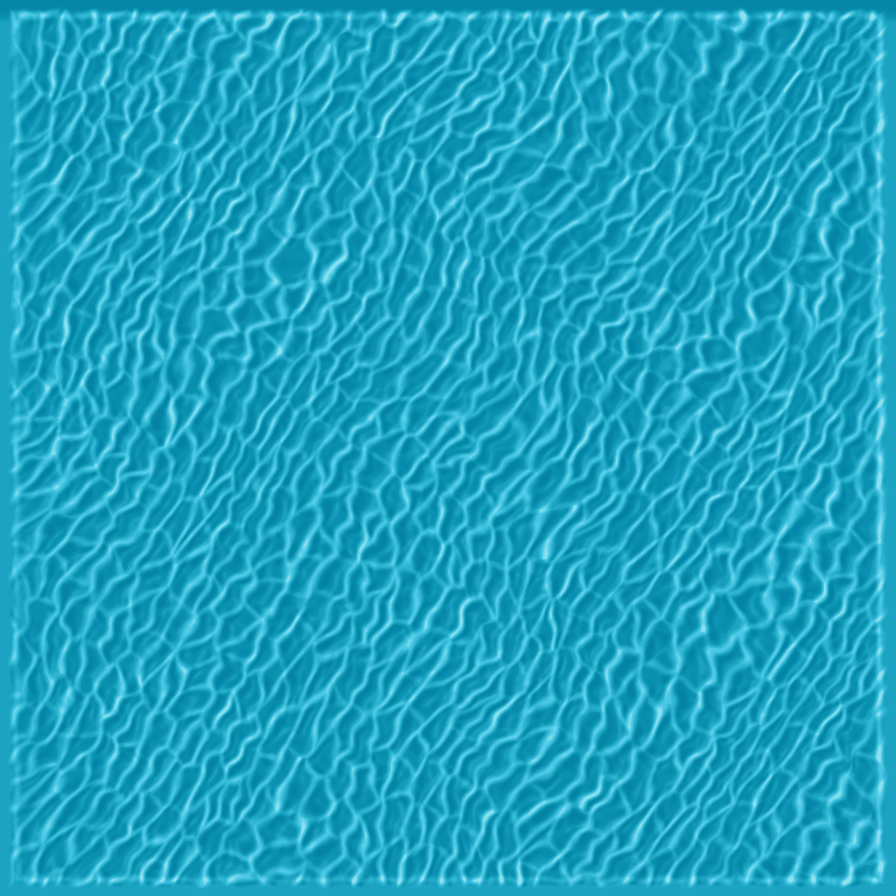
Reproduce this texture procedurally as a three.js fragment shader.

```glsl
// Rippled turquoise relief: slanted, branching light ridges inside a soft embossed rim.
varying vec2 vUv;

#define LEAN 1.07                      // ridge direction in radians
#define CELL_SIZE vec2(0.0235, 0.047)  // across and along the ridges
#define FINE_SCALE 0.62                // size of the faint mesh relative to the main one
#define RIDGE_WIDTH 0.0037
#define RIDGE_GAIN 0.72
#define FINE_GAIN 0.22
#define SHADOW_GAIN 0.17
#define BASE_TONE 0.26
#define JITTER 0.88
#define RIM_INSET 0.018

vec2 hash2(vec2 p) {
  vec2 k = vec2(dot(p, vec2(127.1, 311.7)), dot(p, vec2(269.5, 183.3)));
  return fract(sin(k) * 43758.5453);
}

vec2 cellPoint(vec2 id) {
  return id + 0.5 + JITTER * (hash2(id) - 0.5);
}

// Layered sines: broad swings of direction, then small wobbles.
vec2 warp(vec2 p) {
  vec2 swing = vec2(sin(p.y * 19.0 + 2.0 * sin(p.x * 11.0)),
                    sin(p.x * 17.0 + 2.0 * sin(p.y * 9.0 + 1.0)));
  vec2 wobble = vec2(sin(p.y * 150.0 + 3.0 * sin(p.x * 47.0)),
                     sin(p.x * 130.0 + 3.0 * sin(p.y * 39.0)));
  return p + 0.012 * swing + 0.0024 * wobble;
}

float mottle(vec2 p) {
  float a = sin(p.x * 210.0 + 2.5 * sin(p.y * 83.0));
  float b = sin(p.y * 170.0 + 2.5 * sin(p.x * 97.0));
  return a * b;
}

// Stretched cellular borders: x is the lit ridge, y the shadow on its right side.
vec2 ridges(vec2 p, vec2 size) {
  vec2 q = p / size;
  vec2 home = floor(q), nearest = home;
  float best = 1e3;
  for (int j = -1; j <= 1; j++)
  for (int i = -1; i <= 1; i++) {
    vec2 id = floor(q) + vec2(float(i), float(j));
    vec2 r = cellPoint(id) - q;
    float d = dot(r, r);
    if (d < best) { best = d; home = id; nearest = r; }
  }
  vec2 relief = vec2(0.0);
  for (int j = -1; j <= 1; j++)
  for (int i = -1; i <= 1; i++) {
    if (i == 0 && j == 0) continue;
    vec2 id = home + vec2(float(i), float(j));
    vec2 r = cellPoint(id) - q;
    vec2 n = normalize(r - nearest);
    vec2 slope = n / size;
    float d = dot(0.5 * (r + nearest), n) / length(slope);
    float across = normalize(slope).x;
    float strength = mix(0.4, 1.0, across * across);
    strength *= 0.65 + 0.35 * hash2(home + id + 0.5).x;
    float lit = d / RIDGE_WIDTH;
    float dim = (d - 0.0065) / 0.004;
    relief = max(relief, vec2(strength * exp(-lit * lit),
                              max(0.0, -across) * exp(-dim * dim)));
  }
  return relief;
}

float surfaceTone(vec2 uv) {
  vec2 w = warp(uv);
  float c = cos(LEAN), s = sin(LEAN);
  vec2 p = vec2(s * w.x - c * w.y, c * w.x + s * w.y) + 2.0;
  vec2 coarse = ridges(p, CELL_SIZE);
  vec2 fine = ridges(p + 3.7, CELL_SIZE * FINE_SCALE);
  return BASE_TONE + RIDGE_GAIN * coarse.x + FINE_GAIN * fine.x
       - SHADOW_GAIN * coarse.y + 0.05 * mottle(w);
}

// Flat strip with a light inner line; the top is darker, the right brighter.
float addRim(float tone, vec2 uv) {
  float side = min(uv.x, 1.0 - uv.x);
  float edge = min(side, min(uv.y, 1.0 - uv.y));
  edge += 0.0012 * sin(uv.x * 140.0 + 2.0 * sin(uv.y * 61.0));
  tone = mix(0.42, tone, mix(0.55, 1.0, smoothstep(0.0, 0.06, side)));
  float strip = mix(0.5, 0.2, smoothstep(0.97, 0.99, uv.y));
  tone = mix(strip, tone, smoothstep(0.008, 0.016, edge));
  float line = (edge - RIM_INSET) / 0.004;
  float glow = 0.26 + 0.2 * smoothstep(0.96, 0.98, uv.x);
  return tone + glow * exp(-line * line);
}

vec3 waterColour(float t) {
  vec3 c = mix(vec3(0.0, 0.49, 0.625), vec3(0.02, 0.52, 0.65), smoothstep(0.0, 0.17, t));
  c = mix(c, vec3(0.04, 0.57, 0.69), smoothstep(0.17, 0.33, t));
  c = mix(c, vec3(0.11, 0.64, 0.76), smoothstep(0.33, 0.48, t));
  c = mix(c, vec3(0.18, 0.71, 0.82), smoothstep(0.48, 0.66, t));
  c = mix(c, vec3(0.29, 0.78, 0.90), smoothstep(0.66, 0.84, t));
  return mix(c, vec3(0.55, 0.88, 0.93), smoothstep(0.84, 1.08, t));
}

void main() {
  // Four nearby samples soften the creases.
  float tone = 0.0;
  for (int k = 0; k < 4; k++) {
    vec2 corner = vec2(mod(float(k), 2.0), floor(float(k) / 2.0)) - 0.5;
    tone += 0.25 * surfaceTone(vUv + 0.0016 * corner);
  }
  gl_FragColor = vec4(waterColour(addRim(tone, vUv)), 1.0);
}
```
